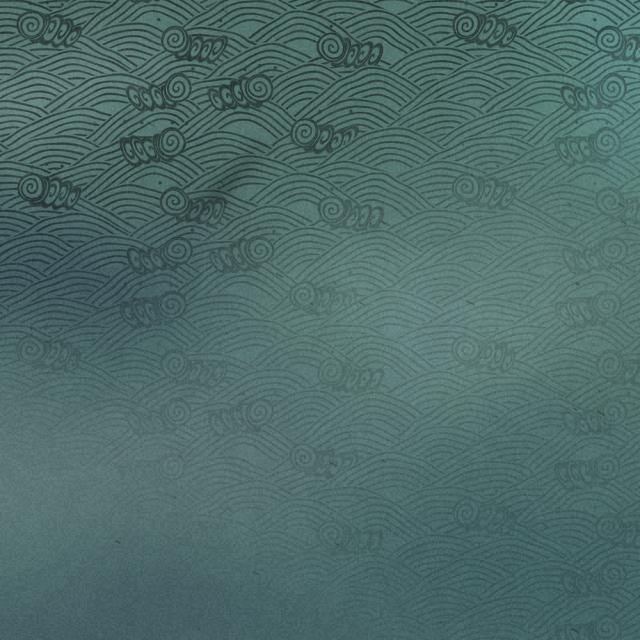
Write a WebGL 2 fragment shader that draws this pattern.

```glsl
#version 300 es
precision highp float;
// Overlapping line-drawn sea waves with curled foam, faded over a stained teal ground.
// Rounded mounds are layered front to back; a hash wrapped per tile varies each mound,
// and soft blobs, layered sines and cellular specks supply the stains and wear.
uniform vec2 u_resolution;
out vec4 fragColor;

const float TILE_COLS = 5.0;        // mounds across one repeat
const float TILE_ROWS = 6.0;        // staggered rows in one repeat
const vec2  MOUND = vec2(0.1360, 0.0423);
const float LINE_GAP = 0.0102;
const float LINE_HALF = 0.0016;
const float SOFTNESS = 0.0013;      // bleed of the ink edges
const float CREST_ROUND = 0.055;
const float CURL_GAP = 0.0090;
const float FOAM_SHARE = 0.27;
const float INK_DEPTH = 0.52;
const float GRAIN = 0.045;
const vec3 TEAL  = vec3(0.325, 0.455, 0.435);
const vec3 PALE  = vec3(0.415, 0.540, 0.530);
const vec3 MIST  = vec3(0.375, 0.470, 0.480);
const vec3 AQUA  = vec3(0.390, 0.590, 0.565);
const vec3 SLATE = vec3(0.240, 0.335, 0.370);
const vec3 DEEP  = vec3(0.250, 0.385, 0.395);

float hash(vec2 p) {
  vec3 q = fract(vec3(p.xyx) * 0.1031);
  q += dot(q, q.yzx + 33.33);
  return fract((q.x + q.y) * q.z);
}

float stroke(float dist, float halfWidth, float aa) {
  return 1.0 - smoothstep(halfWidth - aa, halfWidth + aa, abs(dist));
}

float blob(vec2 p, vec2 center, vec2 size) {
  vec2 q = (p - center) / size;
  return exp(-dot(q, q));
}

// Adds a layer behind those already drawn: x is ink, y is coverage.
void addBehind(inout vec2 layers, float cover, float ink) {
  layers += (1.0 - layers.y) * cover * vec2(ink, 1.0);
}

// One large curl trailed by drooping fingers, with loose droplets above.
void addFoam(inout vec2 layers, vec2 p, float seed, float aa) {
  float side = seed < 0.5 ? -1.0 : 1.0;
  p.x *= side;
  for (int i = 0; i < 5; i++) {
    float k = float(i), h = hash(vec2(k + 3.0, floor(seed * 97.0)));
    vec2 q = p - vec2(0.017 * k - 0.026, 0.006 * h - 0.0025 * k);
    float radius = i == 0 ? 0.023 : 0.011 + 0.004 * h;
    if (i > 0) q = vec2(q.x - 0.45 * q.y, (q.y + 0.006) * 0.6);
    float r = length(q);
    float turn = r / CURL_GAP - atan(q.y, q.x) / 6.28318 + h;
    float curl = stroke((fract(turn) - 0.5) * CURL_GAP, LINE_HALF, aa);
    float rim = stroke(r - radius + 0.002, 0.0018, aa);
    addBehind(layers, 1.0 - smoothstep(-aa, aa, r - radius), max(curl, rim));
    vec2 drop = vec2(0.024 * k - 0.05, 0.026 + 0.012 * h);
    addBehind(layers, step(0.6, h) * stroke(length(p - drop), 0.0026, aa), 1.0);
  }
}

void addMound(inout vec2 layers, vec2 p, float row, float col, float aa) {
  vec2 id = vec2(mod(col, TILE_COLS), mod(row, TILE_ROWS));
  float h = hash(id + 11.0), g = hash(id + 37.0), foam = hash(id + 71.0);
  float shift = 0.5 * mod(row, 2.0);
  p -= vec2(col + shift + 0.45 * (h - 0.5), row + 0.7 * (g - 0.5)) * MOUND;
  if (foam < FOAM_SHARE) addFoam(layers, p, h, aa);
  float slope = mix(0.70, 0.98, g);
  float s = length(vec2(p.x * slope, CREST_ROUND));
  float steep = slope * slope * p.x / s;
  float depth = (CREST_ROUND - s - p.y) / sqrt(1.0 + steep * steep);
  float d = depth - 0.004;
  float n = clamp(floor(d / LINE_GAP + 0.5), 0.0, 4.0 + floor(h * 2.0));
  addBehind(layers, smoothstep(-aa, aa, depth), stroke(d - n * LINE_GAP, LINE_HALF, aa));
}

float waveInk(vec2 p, float aa) {
  vec2 layers = vec2(0.0);
  p += 0.0012 * sin(p.yx * 83.0 + 2.0 * sin(p * 57.0));
  float firstRow = floor(p.y / MOUND.y) - 1.0;
  for (int j = 0; j < 7; j++) {
    float row = firstRow + float(j);
    float col = floor(p.x / MOUND.x - 0.5 * mod(row, 2.0) + 0.5);
    float order = hash(vec2(mod(row, TILE_ROWS), 5.0)) < 0.5 ? -1.0 : 1.0;
    for (int i = -1; i <= 1; i++) addMound(layers, p, row, col + order * float(i), aa);
    if (layers.y > 0.995) break;
  }
  return layers.x;
}

vec3 ground(vec2 p) {
  vec2 w = p + 0.025 * sin(p.yx * vec2(17.0, 13.0) + 2.0 * sin(p * 9.0));
  vec3 c = mix(TEAL, DEEP, 0.75 * blob(w, vec2(0.88, 0.08), vec2(0.45, 0.25)));
  c = mix(c, AQUA, 0.85 * blob(w, vec2(1.03, 0.95), vec2(0.24, 0.26)));
  c = mix(c, PALE, 0.75 * blob(w, vec2(0.06, 0.86), vec2(0.22, 0.09)));
  c = mix(c, PALE, 0.85 * blob(w, vec2(0.70, 0.51), vec2(0.30, 0.17)));
  c = mix(c, MIST, 0.80 * blob(w, vec2(0.18, 0.26), vec2(0.36, 0.15)));
  c = mix(c, SLATE, 0.75 * blob(w, vec2(0.08, 0.56), vec2(0.25, 0.13)));
  c = mix(c, SLATE, 0.70 * blob(w, vec2(0.15, 0.01), vec2(0.48, 0.13)));
  vec2 q = mat2(0.7071, 0.7071, 0.7071, -0.7071) * (p - vec2(0.35, 0.71));
  c *= 1.0 - 0.2 * blob(q, vec2(0.0), vec2(0.08, 0.018));
  float mottle = sin(w.x * 41.0 + 3.0 * sin(w.y * 23.0)) * sin(w.y * 47.0 + 2.0 * sin(w.x * 31.0));
  return c * (1.0 + 0.015 * mottle);
}

// Sparse cellular specks, a few of them stretched.
float specks(vec2 p, float aa) {
  vec2 cell = floor(p * 24.0);
  float h = hash(cell + 101.0), reach = 0.005 * h * h;
  vec2 q = p - (cell + 0.3 + 0.4 * vec2(hash(cell + 7.0), hash(cell + 19.0))) / 24.0;
  q.y += 0.5 * q.x;
  q.x -= clamp(q.x, -reach, reach);
  return step(0.92, hash(cell + 53.0)) * stroke(length(q), 0.0015, aa);
}

void main() {
  vec2 uv = gl_FragCoord.xy / u_resolution;
  float aa = max(SOFTNESS, 0.8 / min(u_resolution.x, u_resolution.y));
  float upper = smoothstep(0.48, 0.90, uv.y + 0.36 * (0.5 - uv.x));
  float worn = smoothstep(0.20, 0.60, uv.y + 0.6 * uv.x);
  float rubbed = 0.88 + 0.12 * sin(uv.x * 61.0 + 3.0 * sin(uv.y * 37.0)) * sin(uv.y * 71.0);
  float strength = (0.27 + 0.73 * upper) * worn * rubbed;
  vec3 color = ground(uv) * (1.0 - INK_DEPTH * strength * waveInk(uv, aa));
  color *= 1.0 - 0.22 * specks(uv, aa);
  color += GRAIN * (hash(floor(uv * 360.0)) - 0.5);
  fragColor = vec4(color, 1.0);
}
```
